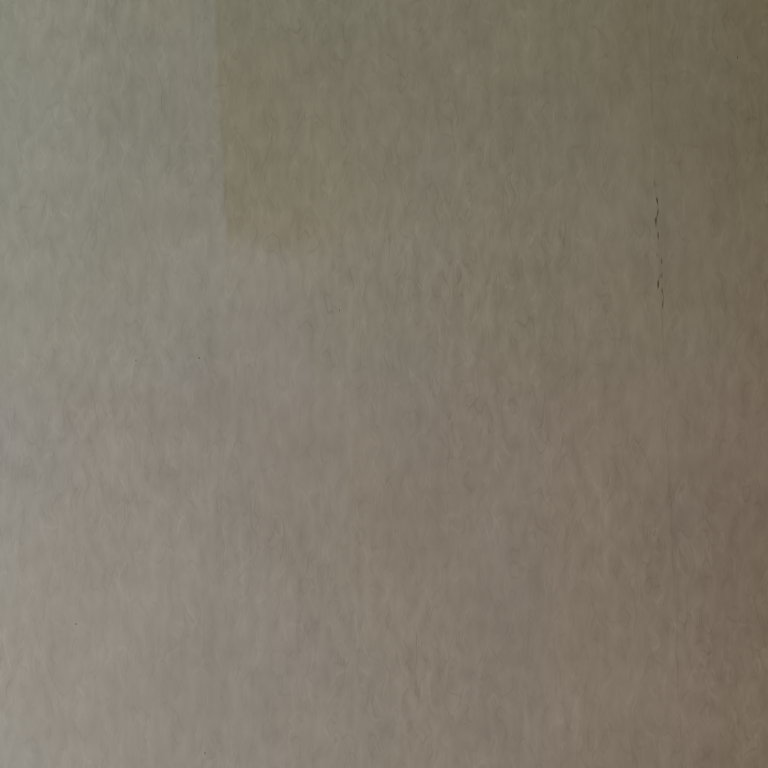
A Shadertoy shader for this texture:

```glsl
// Aged wall covering in dim side light: a pale grey left side fades to warm brown,
// with faint upright wavy fibres, soft stains and two slightly leaning sheet seams.
// Gradient noise makes fibres and stains; distances to slanted lines make the seams.

vec2 hashGradient(vec2 cell) {
    vec3 h = fract(cell.xyx * vec3(0.1031, 0.1030, 0.0973));
    h += dot(h, h.yzx + 33.33);
    float angle = 6.2832 * fract((h.x + h.y) * h.z);
    return vec2(cos(angle), sin(angle));
}

float gradientNoise(vec2 p) {
    vec2 i = floor(p), f = p - i;
    vec2 u = f * f * f * (f * (f * 6.0 - 15.0) + 10.0);
    vec2 e = vec2(1.0, 0.0);
    float low = mix(dot(hashGradient(i), f), dot(hashGradient(i + e), f - e), u.x);
    float high = mix(dot(hashGradient(i + e.yx), f - e.yx), dot(hashGradient(i + 1.0), f - 1.0), u.x);
    return mix(low, high, u.y);
}

float fbm(vec2 p) {
    float sum = 0.0, amplitude = 0.6;
    for (int i = 0; i < 4; i++) {
        sum += amplitude * gradientNoise(p);
        p = mat2(1.6, 0.9, -0.9, 1.6) * p + 7.3;
        amplitude *= 0.5;
    }
    return sum;
}

// Thin wavy strands along the zero lines of stretched noise, broken into pieces
float strands(vec2 p, vec2 scale, float width) {
    float line = 1.0 - smoothstep(0.0, width, abs(gradientNoise(p * scale)));
    return line * smoothstep(-0.1, 0.35, gradientNoise(p * scale * 0.7 + 41.0));
}

// Side light: grey on the left, brown on the right, dimmer towards the top
vec3 sideLight(vec2 uv) {
    vec3 color = mix(vec3(0.567, 0.552, 0.515), vec3(0.456, 0.409, 0.348), uv.x);
    color -= vec3(0.040, 0.027, 0.038) * smoothstep(0.4, 1.1, uv.y);
    color += 0.022 * smoothstep(0.45, 0.0, uv.y) * (1.0 - 0.7 * uv.x);
    return color - vec3(0.012, 0.016, 0.018) * smoothstep(0.88, 1.05, uv.x);
}

// Fibre brightness: soft flakes plus dark and pale strands
float fibres(vec2 uv) {
    vec2 p = uv + 0.006 * vec2(gradientNoise(uv * vec2(26.0, 18.0)), gradientNoise(uv * 22.0 + 9.0));
    p.x += 0.004 * gradientNoise(uv * vec2(50.0, 45.0) + 3.0);
    float value = 0.026 * gradientNoise(p * vec2(78.0, 30.0));
    value += 0.021 * fbm(p * vec2(135.0, 62.0) + 15.0);
    value -= 0.020 * strands(p, vec2(72.0, 26.0), 0.09);
    value -= 0.016 * strands(p + 5.0, vec2(105.0, 42.0), 0.13);
    value += 0.017 * strands(p + 11.0, vec2(82.0, 32.0), 0.13);
    return value * (0.95 + 0.5 * gradientNoise(uv * 4.0 + 2.0));
}

void mainImage(out vec4 fragColor, in vec2 fragCoord) {
    vec2 uv = fragCoord / iResolution.xy;
    vec3 color = sideLight(uv);

    // Stains: a slight olive to rose drift, uneven tone and upright clouding
    float stain = fbm(uv * vec2(5.0, 3.5) + 20.0);
    float rose = smoothstep(0.56, 0.46, uv.y) - 0.4;
    color += vec3(0.005, -0.003, 0.003) * rose + vec3(0.010, 0.003, -0.010) * stain;
    color += vec3(0.030, 0.028, 0.026) * fbm(uv * vec2(8.0, 5.0) + 60.0);
    color += 0.022 * fbm(uv * vec2(24.0, 11.0) + 33.0);

    // Left sheet edge: crisp at the top, a pale patch reaches past it further down
    float leftSeam = uv.x - 0.278 - 0.055 * (1.0 - uv.y);
    float wobble = 0.03 * fbm(uv * 14.0);
    float upper = smoothstep(0.66, 0.71, uv.y + wobble);
    float brownSheet = smoothstep(-0.002, 0.003, leftSeam) * smoothstep(0.32, 0.0, leftSeam);
    color -= vec3(0.013, 0.021, 0.036) * brownSheet * upper;
    float patchBand = smoothstep(0.46, 0.52, uv.y + wobble) * (1.0 - upper);
    float patchEdge = 1.0 - smoothstep(-0.006, 0.012, leftSeam - 0.10 + 0.2 * (uv.y - 0.5) + wobble);
    color += vec3(0.011, 0.010, 0.020) * patchBand * patchEdge * smoothstep(0.1, 0.35, uv.x);
    float lowSeam = smoothstep(0.004, 0.0, abs(leftSeam + 0.004)) * smoothstep(0.36, 0.28, uv.y);
    color += vec3(0.010, 0.012, 0.015) * lowSeam * smoothstep(0.12, 0.2, uv.y);

    color += fibres(uv) * vec3(1.0, 1.0, 0.95);

    // Right seam: a faint line with a few dark torn marks
    float rightSeam = uv.x - 0.843 - 0.045 * (1.0 - uv.y) - 0.003 * gradientNoise(uv.yy * 25.0);
    float seamLine = smoothstep(0.0022, 0.0, abs(rightSeam));
    color -= 0.024 * seamLine * (0.6 + gradientNoise(vec2(3.7, uv.y * 18.0)));
    color -= 0.006 * smoothstep(-0.001, 0.002, rightSeam) * smoothstep(0.06, 0.0, rightSeam);
    float torn = smoothstep(0.02, 0.3, gradientNoise(vec2(uv.x * 180.0, uv.y * 55.0)));
    float tornRange = smoothstep(0.58, 0.62, uv.y) * smoothstep(0.80, 0.72, uv.y);
    color -= 0.20 * torn * tornRange * smoothstep(0.0045, 0.001, abs(rightSeam));

    // Sparse dark specks
    vec2 cell = floor(uv * 12.0);
    vec2 offset = 0.5 + 0.4 * hashGradient(cell + 80.0);
    float speck = smoothstep(0.022, 0.008, length((fract(uv * 12.0) - offset) * vec2(1.3, 0.8)));
    color -= 0.09 * speck * step(0.985, hashGradient(cell + 130.0).x);

    fragColor = vec4(color, 1.0);
}
```
